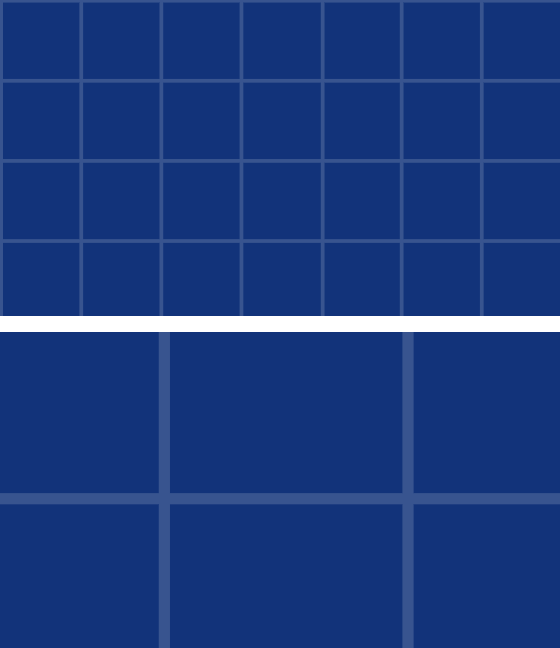
Top, the full canvas; bottom, a detail of the centre.
A Shadertoy shader for this pattern:

```glsl
// Lengths are fractions of the canvas height.
const vec3 FIELD_COLOR = vec3(0.07, 0.20, 0.48);
const vec3 LINE_COLOR = vec3(0.22, 0.33, 0.56);
const float PITCH = 0.2535;
const float LINE_WIDTH = 0.0118;
const vec2 GRID_ORIGIN = vec2(0.0036, 0.0022); // from the upper left corner
const float SHIFTED_COLUMN = 4.0;
const float COLUMN_SHIFT = 0.0035;

// Distance on each axis to the nearest grid line.
vec2 gridDistance(vec2 p) {
    vec2 index = round(p / PITCH);
    vec2 offset = p - index * PITCH;
    // One vertical line sits slightly right of the regular spacing.
    offset.x -= COLUMN_SHIFT * (1.0 - step(0.5, abs(index.x - SHIFTED_COLUMN)));
    return abs(offset);
}

// Antialiased coverage of a line, one pixel wide at its edge.
float lineCoverage(float dist, float pixel) {
    return clamp((0.5 * LINE_WIDTH - dist) / pixel + 0.5, 0.0, 1.0);
}

void mainImage(out vec4 fragColor, in vec2 fragCoord) {
    float pixel = 1.0 / iResolution.y;
    vec2 fromTop = vec2(fragCoord.x, iResolution.y - fragCoord.y) * pixel;
    vec2 dist = gridDistance(fromTop - GRID_ORIGIN);

    // Crossings keep the same tone as the lines.
    float grid = lineCoverage(min(dist.x, dist.y), pixel);
    fragColor = vec4(mix(FIELD_COLOR, LINE_COLOR, grid), 1.0);
}
```
